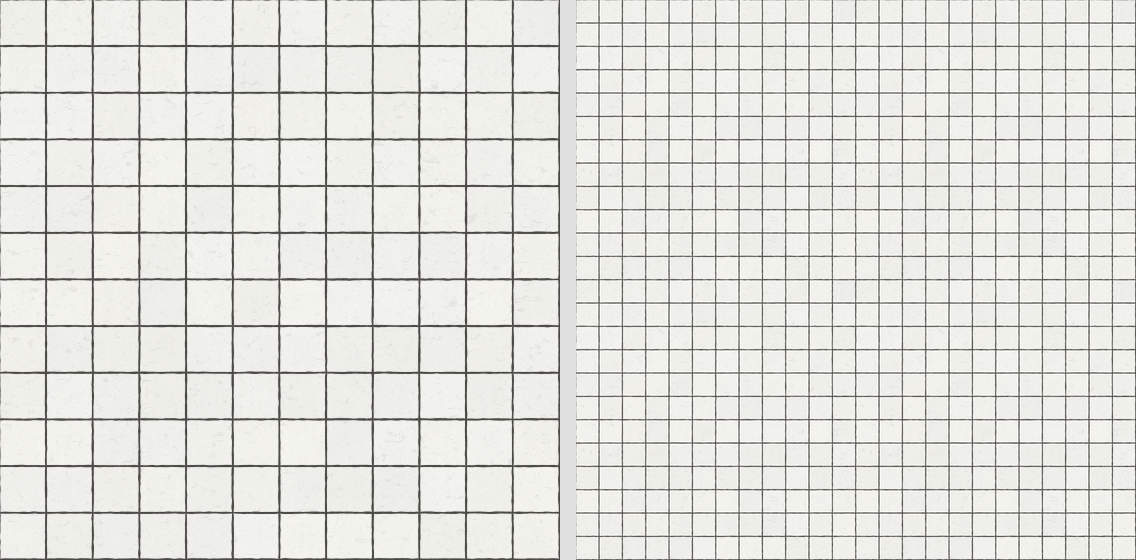
Left, the tile; right, the same tile 2 across and 2 down.
Reproduce this pattern procedurally as a WebGL 2 fragment shader.

```glsl
#version 300 es
precision highp float;

#define TILES 12.0
#define GROUT_HALF_WIDTH 0.021
#define GROUT_OFFSET 0.013
#define EDGE_WOBBLE 0.016
#define WOBBLE_RATE 8.0
#define TONE_VARIATION 0.016
#define CRACK_DEPTH 0.045
#define GRAIN_DEPTH 0.014
#define GLAZE_COLOR vec3(0.943, 0.941, 0.924)
#define GROUT_COLOR vec3(0.295, 0.290, 0.275)

uniform vec2 u_resolution;
out vec4 fragColor;

float hash(vec2 p) {
    vec3 q = fract(vec3(p.xyx) * vec3(0.1031, 0.1030, 0.0973));
    q += dot(q, q.yzx + 33.33);
    return fract((q.x + q.y) * q.z);
}

// Value noise that wraps after a whole number of lattice cells
float wrappedNoise(vec2 p, vec2 period) {
    vec2 i = floor(p);
    vec2 f = fract(p);
    f = f * f * (3.0 - 2.0 * f);
    vec2 lo = mod(i, period);
    vec2 hi = mod(i + 1.0, period);
    return mix(mix(hash(lo), hash(vec2(hi.x, lo.y)), f.x),
               mix(hash(vec2(lo.x, hi.y)), hash(hi), f.x), f.y);
}

// Signed distance to the chipped grout edge; each side has its own wobble
float groutDistance(float across, float along, float seed) {
    float line = floor(across + 0.5);
    float offset = across - line;
    float row = mod(line, TILES) * 2.0 + step(0.0, offset) + seed;
    float coarse = wrappedNoise(vec2(along * WOBBLE_RATE, row), vec2(TILES * WOBBLE_RATE, 128.0));
    float fine = wrappedNoise(vec2(along * WOBBLE_RATE * 2.0, row + 64.0),
                              vec2(TILES * WOBBLE_RATE * 2.0, 128.0));
    float wobble = (0.7 * coarse + 0.3 * fine - 0.5) * EDGE_WOBBLE;
    return abs(offset) - GROUT_HALF_WIDTH - wobble;
}

// Thin broken lines along the level set of warped noise
float crackle(vec2 p, vec2 period) {
    vec2 warp = vec2(wrappedNoise(p * 2.0, period * 2.0),
                     wrappedNoise(p * 2.0 + 37.0, period * 2.0));
    float ridge = abs(wrappedNoise(p + warp * 0.9, period) - 0.5);
    float gaps = wrappedNoise(p * 1.5 + 11.0, period * 1.5);
    return (1.0 - smoothstep(0.01, 0.06, ridge)) * smoothstep(0.42, 0.8, gaps);
}

void main() {
    vec2 uv = gl_FragCoord.xy / u_resolution;
    vec2 p = uv * TILES + vec2(GROUT_OFFSET, -GROUT_OFFSET);
    vec2 tile = mod(floor(p), TILES);
    vec2 local = fract(p);
    float pixel = TILES / min(u_resolution.x, u_resolution.y);

    // Slight tone and warmth change per tile
    float tone = hash(tile + 5.0) - 0.5;
    float warmth = hash(tile + 71.0) - 0.5;
    vec3 color = GLAZE_COLOR + tone * TONE_VARIATION;
    color += warmth * vec3(0.004, 0.002, -0.004);

    // Soft clouds and brushed streaks
    float cloud = wrappedNoise(p * 2.0, vec2(TILES * 2.0)) - 0.5;
    float streak = wrappedNoise(p * vec2(12.0, 2.0), TILES * vec2(12.0, 2.0)) - 0.5;
    color += cloud * 0.008 + streak * 0.006;

    // Fine grain and hairline cracks in the glaze
    float grain = wrappedNoise(p * 32.0, vec2(TILES * 32.0)) - 0.5;
    vec2 shift = floor(vec2(hash(tile + 19.0), hash(tile + 43.0)) * 90.0);
    float cracks = crackle(local * vec2(5.0, 8.0) + shift, vec2(128.0));
    cracks += 0.6 * crackle(local * vec2(12.0, 14.0) + shift, vec2(128.0));
    color += grain * GRAIN_DEPTH - cracks * CRACK_DEPTH;

    // Grout with a faint greenish drift and grain
    float edge = min(groutDistance(p.x, p.y, 0.0), groutDistance(p.y, p.x, 32.0));
    float drift = wrappedNoise(p * 0.5 + 3.0, vec2(TILES * 0.5)) - 0.5;
    vec3 grout = GROUT_COLOR + grain * 0.05 + drift * vec3(-0.02, 0.01, -0.03);
    color *= 1.0 - 0.025 * (1.0 - smoothstep(0.0, 0.035, edge));
    float softness = max(pixel * 0.6, 0.008);
    color = mix(grout, color, smoothstep(-softness, softness, edge));

    fragColor = vec4(color, 1.0);
}
```
